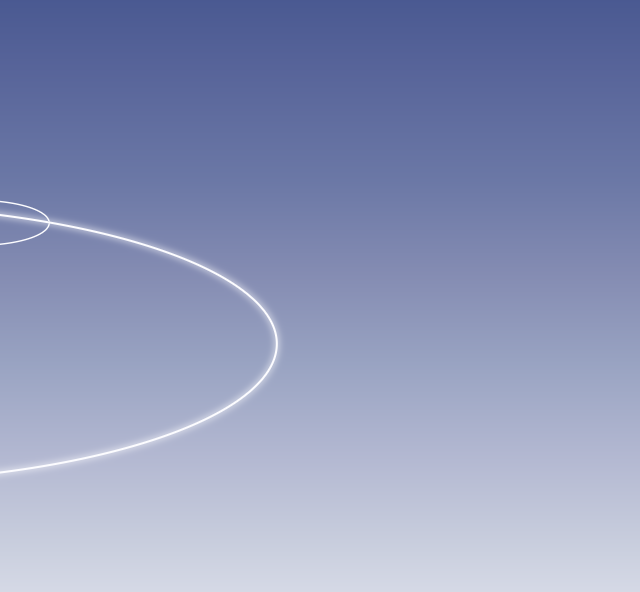
This background is drawn by a Shadertoy shader. Its source:

```glsl
// Lengths are in canvas heights
const vec2 LARGE_CENTER = vec2(-0.2873, 0.4193);
const vec2 LARGE_RADII = vec2(0.7549, 0.2352);
const vec2 SMALL_CENTER = vec2(-0.0380, 0.6235);
const vec2 SMALL_RADII = vec2(0.1211, 0.0380);
const float LARGE_HALF_WIDTH = 0.0017;
const float SMALL_HALF_WIDTH = 0.0012;
const float GLOW_RADIUS = 0.0085;
const float GLOW_STRENGTH = 0.36;
const vec3 LINE_COLOR = vec3(0.99, 0.99, 1.0);

// Sky colours and their depths below the top edge
const int STOPS = 8;
const float STOP_DEPTH[STOPS] = float[](
    0.0, 0.11, 0.305, 0.465, 0.615, 0.77, 0.925, 1.0);
const vec3 STOP_COLOR[STOPS] = vec3[](
    vec3(0.29, 0.35, 0.57), vec3(0.34, 0.39, 0.60),
    vec3(0.42, 0.47, 0.65), vec3(0.52, 0.55, 0.70),
    vec3(0.60, 0.64, 0.76), vec3(0.70, 0.72, 0.82),
    vec3(0.79, 0.81, 0.87), vec3(0.835, 0.85, 0.90));

vec3 skyGradient(float depth) {
    vec3 color = STOP_COLOR[0];
    for (int i = 1; i < STOPS; i++) {
        float blend = (depth - STOP_DEPTH[i - 1]) / (STOP_DEPTH[i] - STOP_DEPTH[i - 1]);
        color = mix(color, STOP_COLOR[i], clamp(blend, 0.0, 1.0));
    }
    return color;
}

// First-order distance to an ellipse outline
float ellipseDistance(vec2 p, vec2 radii) {
    float level = length(p / radii);
    float slope = length(p / (radii * radii));
    return abs(level * (level - 1.0) / max(slope, 1e-4));
}

float stroke(float dist, float halfWidth, float pixel) {
    return clamp((halfWidth - dist) / pixel + 0.5, 0.0, 1.0);
}

void mainImage(out vec4 fragColor, in vec2 fragCoord) {
    vec2 p = fragCoord / iResolution.y;
    float pixel = 1.0 / iResolution.y;
    vec3 color = skyGradient(1.0 - p.y);

    // Soft halo around the large ring
    float largeDist = ellipseDistance(p - LARGE_CENTER, LARGE_RADII);
    float falloff = largeDist / GLOW_RADIUS;
    color = mix(color, LINE_COLOR, GLOW_STRENGTH * exp(-falloff * falloff));

    // Crisp ring outlines
    float smallDist = ellipseDistance(p - SMALL_CENTER, SMALL_RADII);
    float line = max(stroke(largeDist, LARGE_HALF_WIDTH, pixel),
                     stroke(smallDist, SMALL_HALF_WIDTH, pixel));
    color = mix(color, LINE_COLOR, line);

    fragColor = vec4(color, 1.0);
}
```
